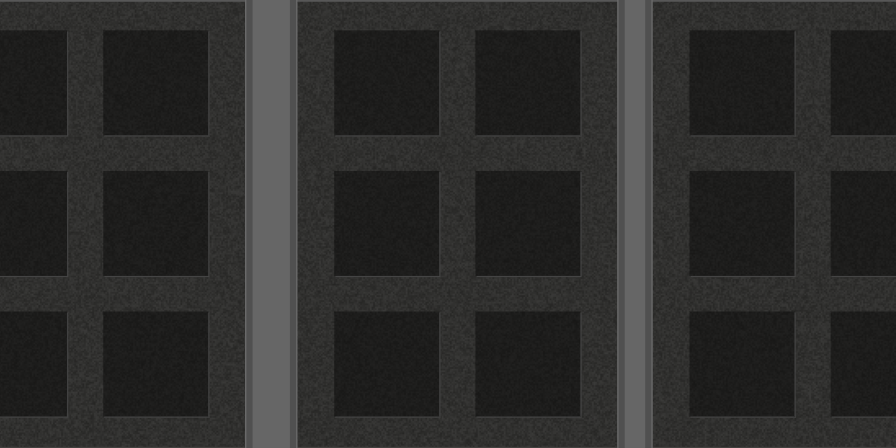
Give the GLSL for this pattern, as a Shadertoy shader.

```glsl
// Dark grainy panels, each with two columns and three rows of sunken squares,
// separated by smooth grey rails with shaded sides and thin bright edges.
// Panels come from a loop, squares from a clamped repeat, grain from noise.

#define DESIGN_HEIGHT 384.0          // design units over the canvas height
#define PANEL_LEFT    255.0          // left side of the middle panel
#define PANEL_WIDTH   274.0
#define PANEL_PITCH   304.5
#define WIDE_EXTRA    14.5           // added width of the first rail
#define SQUARE_SIZE   90.0
#define SQUARE_PITCH  vec2(121.0, 120.5)
#define FIRST_CENTRE  vec2(76.5, 72.0)
#define RAIL_SHADE    6.5            // width of the dark side of a rail
#define GRAIN_SIZE    1.4
#define PANEL_GRAIN   0.085
#define SQUARE_GRAIN  0.045

float hash(vec2 p) {
    vec3 q = fract(p.xyx * vec3(0.1031, 0.1030, 0.0973));
    q += dot(q, q.yzx + 33.33);
    return fract((q.x + q.y) * q.z);
}

float valueNoise(vec2 p) {
    vec2 i = floor(p), f = fract(p);
    f = f * f * (3.0 - 2.0 * f);
    return mix(mix(hash(i), hash(i + vec2(1, 0)), f.x),
               mix(hash(i + vec2(0, 1)), hash(i + vec2(1, 1)), f.x), f.y);
}

float boxDistance(vec2 p, vec2 halfSize) {
    vec2 d = abs(p) - halfSize;
    return length(max(d, 0.0)) + min(max(d.x, d.y), 0.0);
}

float squareDistance(vec2 p) {
    vec2 index = clamp(round((p - FIRST_CENTRE) / SQUARE_PITCH), vec2(0), vec2(1, 2));
    return boxDistance(p - FIRST_CENTRE - index * SQUARE_PITCH, vec2(0.5 * SQUARE_SIZE));
}

// Coverage of a shape, smoothed over one pixel
float fill(float d, float pixel) {
    return clamp(0.5 - d / pixel, 0.0, 1.0);
}

void mainImage(out vec4 fragColor, in vec2 fragCoord) {
    float pixel = DESIGN_HEIGHT / iResolution.y;
    vec2 p = fragCoord * pixel;

    // Nearest panel: side distance and local position
    float panelDist = 1e4;
    vec2 local = p;
    for (int i = -1; i <= 1; i++) {
        float left = PANEL_LEFT + float(i) * PANEL_PITCH - (i < 0 ? WIDE_EXTRA : 0.0);
        float d = abs(p.x - left - 0.5 * PANEL_WIDTH) - 0.5 * PANEL_WIDTH;
        if (d < panelDist) {
            panelDist = d;
            local = vec2(p.x - left, p.y);
        }
    }

    // Fine grain with a faint broader mottling
    vec2 g = p / GRAIN_SIZE;
    float grain = 0.75 * valueNoise(g) + 0.25 * valueNoise(g * 0.45 + 17.0) - 0.5;

    // Panel face, lower right lips and sunken squares
    vec3 panel = vec3(0.188, 0.187, 0.181) + PANEL_GRAIN * grain;
    vec3 sunken = vec3(0.112, 0.111, 0.107) + SQUARE_GRAIN * grain;
    float lip = fill(squareDistance(local - vec2(1.0, -1.0)), pixel);
    panel = mix(panel, vec3(0.265), lip);
    panel = mix(panel, sunken, fill(squareDistance(local), pixel));

    // Top and bottom borders of the panel
    panel = mix(panel, vec3(0.34), fill(DESIGN_HEIGHT - 1.5 - p.y, pixel));
    panel = mix(panel, vec3(0.26, 0.25, 0.245), fill(p.y - 1.0, pixel));

    // Rail: bright centre, shaded sides, thin bright line against the panel
    vec3 color = vec3(0.40);
    color = mix(color, vec3(0.315), fill(panelDist - RAIL_SHADE, pixel));
    color = mix(color, vec3(0.41), fill(panelDist - 1.2, pixel));
    color = mix(color, panel, fill(panelDist, pixel));
    fragColor = vec4(color, 1.0);
}
```
